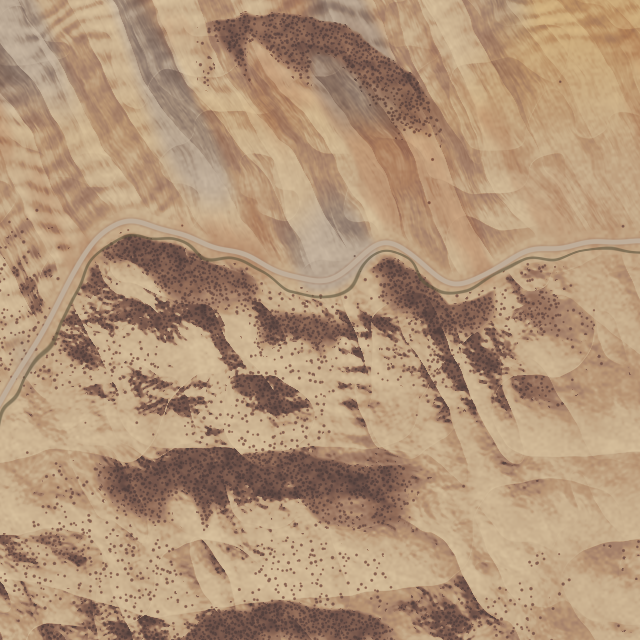
Reproduce this texture procedurally as a three.js fragment shader.

```glsl
// Aerial view of eroded desert ridges, shrubby shaded slopes and a winding valley road.
varying vec2 vUv;

const vec3 SHADOW = vec3(0.28, 0.225, 0.22);
const vec3 UMBER = vec3(0.45, 0.33, 0.29);
const vec3 CLAY = vec3(0.58, 0.43, 0.35);
const vec3 TAN = vec3(0.65, 0.51, 0.42);
const vec3 SAND = vec3(0.72, 0.58, 0.45);
const vec3 PALE = vec3(0.78, 0.68, 0.55);
const vec3 CREAM = vec3(0.85, 0.76, 0.62);
const vec3 ROAD = vec3(0.75, 0.68, 0.6);
const vec3 GREEN = vec3(0.38, 0.34, 0.25);
const vec2 SUN = vec2(0.42, 0.907);
const float BASE_TONE = 0.672;
const float RIDGES = 8.0;
const float RIBS = 28.0;
const float RUNGS = 37.0;
const float SHRUB_CELLS = 125.0;
const float TAU = 6.2832;

float hash(vec2 p) {
  vec3 q = fract(p.xyx * 0.1031);
  q += dot(q, q.yzx + 33.33);
  return fract((q.x + q.y) * q.z);
}

float noise(vec2 p) {
  vec2 i = floor(p), f = fract(p);
  f = f * f * (3.0 - 2.0 * f);
  return mix(mix(hash(i), hash(i + vec2(1, 0)), f.x),
             mix(hash(i + vec2(0, 1)), hash(i + 1.0), f.x), f.y);
}

float fbm(vec2 p) {
  float sum = 0.0, amp = 0.5;
  for (int i = 0; i < 4; i++) {
    sum += amp * noise(p);
    p = mat2(1.6, 1.2, -1.2, 1.6) * p + 7.3;
    amp *= 0.5;
  }
  return sum;
}

float ridge(vec2 p) { return 1.0 - abs(2.0 * noise(p) - 1.0); }
float bell(float x, float w) { return exp(-x * x / (w * w)); }
float ramp(float a, float b, float x) { return clamp((x - a) / (b - a), 0.0, 1.0); }
float fade(float a, float b, float x) { return 1.0 - smoothstep(a, b, x); }
vec2 warp(vec2 p) { return p + 0.05 * vec2(fbm(p * 6.5), fbm(p * 6.5 + 19.0)); }

// Coordinates across and along the diagonal ridges
vec2 diagonal(vec2 p) { return vec2(0.9 * p.x + 0.44 * p.y, 0.44 * p.x - 0.9 * p.y); }

// Height of the road's centre line at x
float roadLine(float x) {
  float west = 0.15 - x;
  return 0.612 + 0.045 * bell(x - 0.2, 0.1) - 0.05 * bell(x - 0.49, 0.09)
    + 0.025 * bell(x - 0.6, 0.04) - 0.055 * bell(x - 0.72, 0.07)
    + 0.012 * bell(x - 0.97, 0.08) + 0.002 * sin(x * 70.0)
    - 0.8 * (west + sqrt(west * west + 0.0006));
}

// Parallel diagonal ridges with cross ribs
float northHeight(vec2 w) {
  vec2 q = diagonal(w);
  float fold = abs(2.0 * fract(q.x * RIDGES + 0.7 * noise(q * 3.0)) - 1.0);
  float gate = smoothstep(0.4, 0.65, noise(q * vec2(8, 3) + 31.0));
  float rib = sin(TAU * (q.y * RIBS + 0.5 * fold + 1.6 * noise(q * 9.0)));
  return (0.012 + 0.035 * noise(q * vec2(7, 4) + 5.0)) * fold
    + 0.016 * ridge(q * vec2(21, 4)) + 0.0042 * gate * rib
    + 0.016 * ridge(w * 17.0) + 0.013 * fbm(q * vec2(48, 11));
}

// Branching hills with flutes and a ladder of ribs
float southHeight(vec2 p, vec2 w) {
  float ladder = bell(p.x - 0.555, 0.032) + 0.6 * bell(p.x - 0.465, 0.03);
  ladder *= smoothstep(0.12, 0.34, p.y) * fade(0.48, 0.54, p.y);
  float rung = sin(TAU * (p.y * RUNGS + 0.8 * noise(p * 12.0)));
  return 0.07 * ridge(w * vec2(3.4, 5.2) + 12.0) + 0.046 * ridge(w * vec2(9, 8) + 33.0)
    + 0.02 * ridge(vec2(w.x * 22.0 + w.y * 9.0, w.y * 8.0))
    + 0.03 * fbm(w * 22.0) + 0.0036 * ladder * rung;
}

float height(vec2 p) {
  vec2 w = warp(p);
  return mix(southHeight(p, w), northHeight(w), smoothstep(-0.02, 0.02, p.y - roadLine(p.x)));
}

// Dark slope: crisp along its crest, ragged below
float scarp(vec2 p, float crest, float left, float right) {
  float d = crest - p.y + 0.035 * (fbm(p * 18.0) - 0.5);
  float depth = 0.02 + 0.11 * ridge(vec2(p.x * 19.0 + p.y * 7.0, p.y * 9.0));
  return smoothstep(left, left + 0.06, p.x) * fade(right - 0.06, right, p.x)
    * smoothstep(0.0, 0.007, d) * fade(0.5 * depth, depth, d);
}

// Scattered small bushes, more of them as cover grows
float shrubs(vec2 p, float cover) {
  float hit = 0.0;
  for (int i = 0; i < 3; i++) {
    p = mat2(0.8, 0.6, -0.6, 0.8) * p + 1.7;
    vec2 g = p * SHRUB_CELLS, id = floor(g);
    vec2 centre = 0.34 + 0.32 * vec2(hash(id + 5.0), hash(id + 71.0));
    float radius = 0.16 + 0.16 * hash(id + 23.0);
    hit = max(hit, step(hash(id), cover) * fade(radius - 0.16, radius + 0.16, length(fract(g) - centre)));
  }
  return hit;
}

vec3 earth(float t) {
  vec3 c = mix(SHADOW, UMBER, ramp(0.26, 0.36, t));
  c = mix(c, CLAY, ramp(0.36, 0.47, t));
  c = mix(c, TAN, ramp(0.47, 0.55, t));
  c = mix(c, SAND, ramp(0.55, 0.61, t));
  c = mix(c, PALE, ramp(0.61, 0.69, t));
  return mix(c, CREAM, ramp(0.69, 0.79, t));
}

void main() {
  vec2 p = vUv, e = vec2(0.002, 0), q = diagonal(p);
  float line = roadLine(p.x), slope = (roadLine(p.x + e.x) - line) / e.x;
  float toRoad = (p.y - line) / sqrt(1.0 + slope * slope), lane = abs(toRoad);
  float south = fade(-0.025, -0.008, toRoad), east = smoothstep(0.76, 0.9, p.x);
  float scrub = max(south, 0.7 * fade(0.07, 0.13, p.x) * fade(0.55, 0.68, p.y));
  // Sunlight on the relief, flattened on the valley floor
  float h = height(p);
  float lit = -dot(vec2(height(p + e.xy), height(p + e.yx)) - h, SUN) / e.x;
  lit *= smoothstep(0.006, 0.035, lane) * (1.0 - 0.4 * east) / (1.0 + 0.35 * abs(lit));
  float tone = BASE_TONE + 0.085 * max(lit, 0.0) + 0.17 * min(lit, 0.0);
  tone += 0.1 * (fbm(p * 9.0 + 40.0) - 0.47) + 0.05 * (noise(p * 190.0) - 0.5);
  // Shrub cover on shaded slopes and below crests
  float cover = scrub * (1.0 - 0.8 * east) * smoothstep(0.3, 0.62,
    0.24 * bell(p.y - 0.51, 0.11) - 0.75 * lit + 0.8 * (noise(p * 7.0 + 9.0) - 0.5));
  float gaps = smoothstep(0.35, 0.55, noise(p * 11.0 + 3.0));
  cover = max(cover, scarp(p, 0.287 + 0.008 * sin(p.x * 19.0), 0.13, 0.66));
  cover = max(cover, scarp(p, 0.058 - 1.4 * pow(abs(p.x - 0.46), 2.0), 0.2, 0.64));
  cover = max(cover, scarp(p, 0.985 - 2.0 * pow(abs(p.x - 0.42), 2.0), 0.3, 0.7));
  cover = max(cover, gaps * scarp(p, line - 0.022, 0.13, 0.84));
  tone = mix(tone, 0.345 + 0.13 * (noise(p * 110.0) - 0.5) + 0.05 * lit, 0.78 * cover);
  float clumps = smoothstep(0.4, 0.75, noise(p * 9.0 + 55.0));
  tone = mix(tone, 0.27, 0.7 * shrubs(p, 0.6 * cover + 0.14 * scrub * (1.0 - east) * clumps));
  // Mineral tints: ochre above, rose and grey streaks
  vec3 color = earth(tone);
  float bare = (1.0 - south) * (1.0 - cover);
  float ochre = smoothstep(0.7, 1.0, p.y) * smoothstep(0.35, 0.7, noise(p * 3.0 + 2.0) + 0.3 * p.x);
  float rose = bare * smoothstep(0.48, 0.7, fbm(q * vec2(14, 5) + 60.0));
  float grey = bare * smoothstep(0.52, 0.8, noise(q * vec2(13, 3.5) + 80.0));
  color *= mix(vec3(1), vec3(1.02, 0.98, 0.87), ochre) * mix(vec3(1), vec3(0.94, 0.86, 0.83), rose);
  color = mix(color, color.g * vec3(1.0, 0.93, 0.88), 0.55 * grey);
  // Streamside bushes and the road
  float stream = abs(toRoad + 0.017 + 0.022 * (noise(p * 22.0) - 0.5));
  color = mix(color, GREEN, 0.65 * fade(0.001, 0.0035, stream));
  color = mix(color, TAN, 0.4 * fade(0.004, 0.008, lane));
  color = mix(color, ROAD, fade(0.0025, 0.005, lane));
  gl_FragColor = vec4(color, 1);
}
```
